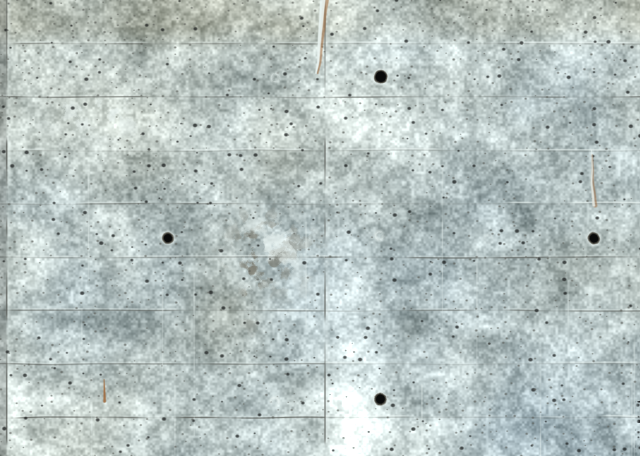
Reproduce this texture procedurally as a Shadertoy shader.

```glsl
// Weathered board-formed concrete: two panels of stacked boards with broken seams,
// staggered tie holes between filled ones, pores, lime streaks and rust.
// Layered value noise sets the tone; lattices and hashes place the marks.

const float BOARD = 0.1171;                  // height of one board
const float SEAM_Y = 0.0842;                 // lowest seam
const float PANEL = 0.698;                   // width of one panel
const float JOINT_X = 0.0147;                // leftmost panel joint
const vec2 TIE_PITCH = vec2(0.2335, 0.3535);
const vec2 TIE_START = vec2(0.1346, 0.1245);
const vec3 LIME = vec3(0.92, 0.96, 0.95);
const vec3 SOOT = vec3(0.10, 0.11, 0.11);
const vec3 SEAM_DARK = vec3(0.36, 0.37, 0.35);
const vec3 RUST = vec3(0.62, 0.40, 0.22);
const vec3 STAIN = vec3(0.46, 0.45, 0.40);

float hash(vec2 p) {
    vec3 q = fract(p.xyx * 0.1031);
    q += dot(q, q.yzx + 33.33);
    return fract((q.x + q.y) * q.z);
}

float noise(vec2 p) {
    vec2 i = floor(p), f = fract(p);
    f = f * f * (3.0 - 2.0 * f);
    return mix(mix(hash(i), hash(i + vec2(1, 0)), f.x),
               mix(hash(i + vec2(0, 1)), hash(i + vec2(1, 1)), f.x), f.y);
}

float fbm(vec2 p) {
    float sum = 0.0, amp = 0.5;
    for (int i = 0; i < 5; i++) {
        sum += amp * noise(p);
        p = mat2(1.6, 1.2, -1.2, 1.6) * p + 17.3;
        amp *= 0.5;
    }
    return sum / 0.97;
}

// Soft coverage of a shape of radius r at distance d
float cover(float d, float r, float px) { return 1.0 - smoothstep(r - px, r + px, d); }

float blob(vec2 p, vec2 centre, vec2 size) {
    vec2 d = (p - centre) / size;
    return exp(-dot(d, d));
}

// Streak that tapers from a to b
float streak(vec2 p, vec2 a, vec2 b, float width, float px) {
    vec2 ab = b - a;
    float h = clamp(dot(p - a, ab) / dot(ab, ab), 0.0, 1.0);
    return cover(length(p - a - ab * h), width * (1.0 - 0.7 * h), px);
}

// Round pores, at most one per cell
float pores(vec2 p, float cell, float chance, float radius, float px) {
    vec2 id = floor(p / cell);
    vec2 jitter = 0.2 + 0.6 * vec2(hash(id + 3.1), hash(id + 47.7));
    float size = radius * (0.35 + 0.65 * hash(id + 91.3));
    float d = length((p - (id + jitter) * cell) * vec2(0.85, 1.0));
    return step(hash(id + 150.0), chance) * cover(d, size, px);
}

// Base tone: mottling, grain, board shifts and broad washes
vec3 concrete(vec2 p) {
    float board = floor((p.y - SEAM_Y) / BOARD);
    float side = floor((p.x - JOINT_X) / PANEL);
    float tone = 0.765 + 0.36 * (fbm(p * 3.5 + 5.0) - 0.5) + 0.42 * (fbm(p * vec2(13, 17)) - 0.5);
    tone += 0.17 * (noise(p * 95.0) - 0.5) + 0.17 * (noise(p * 190.0 + 9.0) - 0.5);
    tone += 0.07 * (noise(vec2(p.x * 38.0, p.y * 2.5)) - 0.5);
    tone += 0.05 * (hash(vec2(board, side) + 20.0) - 0.5);
    tone += 0.13 * blob(p, vec2(0.21, 0.74), vec2(0.15, 0.07));
    tone += 0.10 * blob(p, vec2(0.62, 0.73), vec2(0.20, 0.12));
    tone += 0.15 * blob(p, vec2(0.77, 0.08), vec2(0.07, 0.32));
    tone -= 0.09 * blob(p, vec2(0.92, 0.30), vec2(0.06, 0.35));
    tone -= 0.07 * blob(p, vec2(1.20, 0.28), vec2(0.25, 0.16));
    tone -= 0.08 * blob(p, vec2(0.22, 0.96), vec2(0.25, 0.05));
    float warm = 0.9 * (fbm(p * 2.6 + 40.0) - 0.5) + 0.35 * blob(p, vec2(0.5, 0.34), vec2(0.1, 0.14));
    warm += 0.3 * smoothstep(0.88, 0.95, p.y);
    return vec3(tone - 0.055, tone, tone) + warm * vec3(0.07, 0.01, -0.08);
}

void mainImage(out vec4 fragColor, in vec2 fragCoord) {
    float px = 1.0 / iResolution.y;
    vec2 p = fragCoord * px;
    vec3 col = concrete(p);
    float rough = fbm(p * 45.0);

    // Spalled patch and flaking lime
    float spall = blob(p, vec2(0.59, 0.45), vec2(0.09, 0.08)) + 0.7 * blob(p, vec2(0.55, 0.37), vec2(0.02, 0.1));
    col = mix(col, STAIN, 0.65 * spall * smoothstep(0.5, 0.68, rough));
    float flake = spall + blob(p, vec2(0.22, 0.75), vec2(0.14, 0.06));
    col = mix(col, LIME, 0.7 * min(flake, 1.0) * smoothstep(0.5, 0.65, fbm(p * 32.0 + 70.0)));

    // Board seams: broken dark line under a pale lip
    float row = floor((p.y - SEAM_Y) / BOARD + 0.5);
    float side = floor((p.x - JOINT_X) / PANEL);
    float dy = p.y - SEAM_Y - row * BOARD - 0.003 * (noise(vec2(p.x * 9.0, row)) - 0.5);
    float wear = smoothstep(0.25, 0.75, noise(vec2(p.x * 14.0, row * 7.0)));
    float depth = hash(vec2(row, side) + 8.0);
    col = mix(col, LIME, (0.25 + 0.45 * (1.0 - depth)) * wear * cover(abs(dy - 0.003), 0.0015, px));
    col = mix(col, SEAM_DARK, (0.15 + 0.75 * depth * wear) * cover(abs(dy), 0.0012, px));

    // Panel joints with lime beside them
    float dx = p.x - JOINT_X - floor((p.x - JOINT_X) / PANEL + 0.5) * PANEL;
    float breakup = noise(vec2(dx * 8.0, p.y * 18.0));
    col = mix(col, LIME, 0.5 * breakup * cover(abs(dx - 0.004), 0.004, 2.0 * px));
    col = mix(col, SEAM_DARK, 0.9 * smoothstep(0.3, 0.8, breakup) * cover(abs(dx), 0.0013, px));
    col *= 1.0 - 0.2 * cover(p.x, JOINT_X, 0.004);

    // Faint vertical lime runs
    for (int i = 0; i < 14; i++) {
        vec2 seed = vec2(i, 61);
        vec2 top = vec2(1.4 * hash(seed), 0.15 + 0.55 * hash(seed + 5.0));
        vec2 foot = top - vec2(0.0, 0.12 + 0.25 * hash(seed + 11.0));
        col = mix(col, LIME, 0.55 * noise(p * vec2(5, 30)) * streak(p, top, foot, 0.002, px));
    }

    // Pores, denser near the right edge
    col = mix(col, SOOT, 0.75 * pores(p, 0.034, 0.24, 0.0038, px));
    col = mix(col, SEAM_DARK, 0.7 * pores(p + 3.7, 0.016, 0.22, 0.0022, px));
    col = mix(col, SOOT, pores(p, 0.009, 0.6, 0.004, px) * smoothstep(1.39, 1.405, p.x) * step(p.y, 0.12));

    // Tie lattice: every fourth is open, staggered by row; the rest are filled
    vec2 tie = floor((p - TIE_START) / TIE_PITCH + 0.5);
    vec2 q = p - TIE_START - tie * TIE_PITCH;
    float open = 1.0 - step(0.5, abs(mod(tie.x + 2.0 * tie.y, 4.0) - 3.0));
    open *= step(0.0, tie.y);
    vec2 drift = 0.012 * (vec2(hash(tie + 30.0), hash(tie + 80.0)) - 0.5);
    float r = length(q - drift * (1.0 - open)) + 0.006 * (rough - 0.5);
    float plug = cover(abs(r - 0.009), 0.003, 2.0 * px) * (0.3 + 0.6 * hash(tie + 12.0));
    col = mix(col, LIME, (1.0 - open) * plug * smoothstep(0.3, 0.6, rough));
    col = mix(col, LIME, 0.6 * open * cover(r, 0.017, 2.0 * px));
    col = mix(col, STAIN * 0.7, open * cover(r, 0.0135, px));
    col = mix(col, SOOT * 0.4, open * cover(r, 0.0105, px));

    // Rust and lime streaks
    vec2 w = p + vec2(0.005 * (noise(p * 30.0) - 0.5), 0.0);
    col = mix(col, RUST, 0.55 * streak(w, vec2(0.714, 1.0), vec2(0.698, 0.84), 0.007, px));
    col = mix(col, LIME, 0.9 * streak(w, vec2(0.708, 1.0), vec2(0.694, 0.84), 0.006, px));
    col = mix(col, RUST, 0.5 * streak(w, vec2(1.304, 0.55), vec2(1.298, 0.66), 0.005, px));
    col = mix(col, LIME, 0.8 * streak(w, vec2(1.301, 0.55), vec2(1.297, 0.67), 0.003, px));
    col = mix(col, RUST, 0.85 * streak(w, vec2(0.230, 0.12), vec2(0.228, 0.167), 0.003, px));

    fragColor = vec4(clamp(col, 0.0, 1.0), 1.0);
}
```
